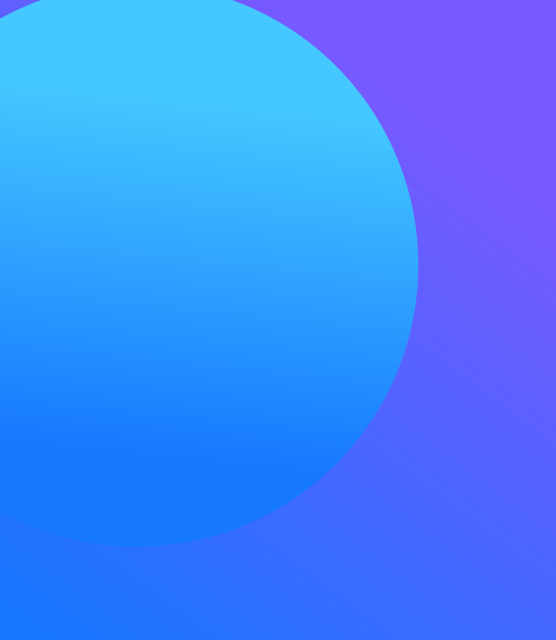
This background is drawn by a Shadertoy shader. Its source:

```glsl
// A large disc, cropped by the left and top edges, on a diagonal blue to violet ramp.
// Both fills are clamped linear gradients; the disc is a smooth-edged distance function.
// Lengths are in canvas heights, with the origin at the lower left.

const vec3 FIELD_BLUE   = vec3(0.082, 0.463, 1.000);
const vec3 FIELD_VIOLET = vec3(0.475, 0.345, 1.000);
const vec3 DISC_BLUE    = vec3(0.086, 0.467, 1.000);
const vec3 DISC_CYAN    = vec3(0.271, 0.784, 1.000);

const vec2  DISC_CENTER = vec2(0.2135, 0.5859);
const float DISC_RADIUS = 0.4401;

// Gradient directions, and where along them each ramp starts and ends
const vec2 FIELD_AXIS = vec2(0.6, 0.8);
const vec2 FIELD_SPAN = vec2(0.030, 1.075);
const vec2 DISC_AXIS  = vec2(0.1, 1.0);
const vec2 DISC_SPAN  = vec2(0.303, 0.879);

float linearRamp(vec2 p, vec2 axis, vec2 span) {
    return clamp((dot(p, axis) - span.x) / (span.y - span.x), 0.0, 1.0);
}

float circleDistance(vec2 p, vec2 center, float radius) {
    return length(p - center) - radius;
}

void mainImage(out vec4 fragColor, in vec2 fragCoord) {
    vec2 p = fragCoord / iResolution.y;
    float pixel = 1.0 / iResolution.y;

    // Diagonal field
    vec3 color = mix(FIELD_BLUE, FIELD_VIOLET, linearRamp(p, FIELD_AXIS, FIELD_SPAN));

    // Disc with its own, nearly vertical gradient
    vec3 discColor = mix(DISC_BLUE, DISC_CYAN, linearRamp(p, DISC_AXIS, DISC_SPAN));
    float edge = circleDistance(p, DISC_CENTER, DISC_RADIUS);
    float coverage = clamp(0.5 - edge / pixel, 0.0, 1.0);
    color = mix(color, discColor, coverage);

    fragColor = vec4(color, 1.0);
}
```
